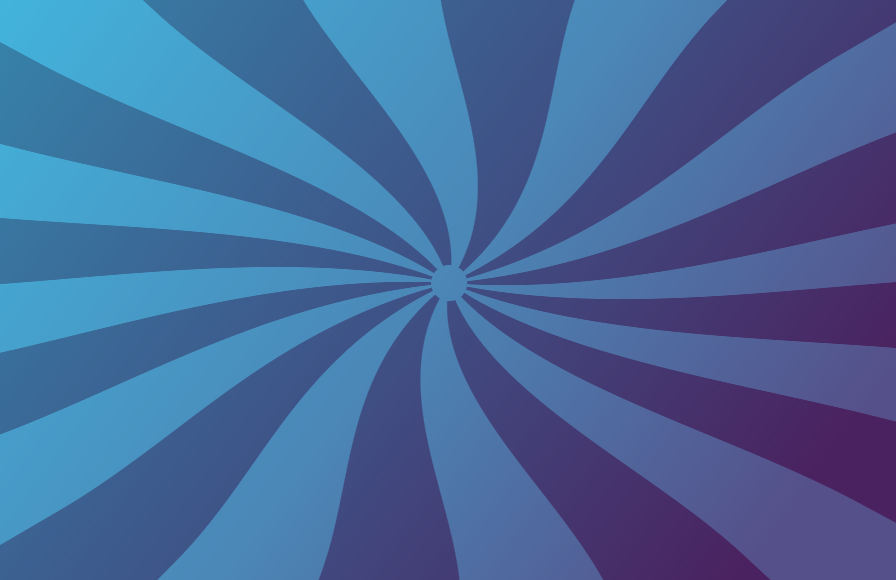
This background is drawn by a Shadertoy shader. Its source:

```glsl
// Twirled sunburst: alternating curved rays around a small hub, over a diagonal cyan to purple gradient.

// Layout, in fractions of the canvas
const vec2  CENTER       = vec2(0.5013, 0.512);
const float HEIGHT_SCALE = 1.157;   // vertical stretch of the twirl space
const float HUB_RADIUS   = 0.0202;  // fraction of the width

// Twirl, in degrees; it fades out at TWIRL_RADIUS
const float RAY_PAIRS    = 12.0;
const float TWIRL_ANGLE  = 22.3;
const float TWIRL_RADIUS = 0.6315;
const float RAY_OFFSET   = 1.2;

// One ray edge is pulled in to make its ray slimmer
const float SLIM_EDGE    = 15.0;
const float SLIM_AMOUNT  = 2.0;

// Gradient along the diagonal: start, middle, end
const vec2  GRADIENT_DIR   = vec2(0.81, -0.59);
const float GRADIENT_START = -0.598;
const float GRADIENT_END   = 0.456;
const vec3  LIGHT_START = vec3(0.259, 0.706, 0.863);
const vec3  LIGHT_MID   = vec3(0.294, 0.525, 0.714);
const vec3  LIGHT_END   = vec3(0.333, 0.314, 0.541);
const vec3  DARK_START  = vec3(0.212, 0.518, 0.667);
const vec3  DARK_MID    = vec3(0.247, 0.310, 0.518);
const vec3  DARK_END    = vec3(0.290, 0.133, 0.373);

vec3 threeStops(vec3 start, vec3 middle, vec3 end, float t) {
    vec3 firstHalf = mix(middle, start, clamp(t / GRADIENT_START, 0.0, 1.0));
    return mix(firstHalf, end, clamp(t / GRADIENT_END, 0.0, 1.0));
}

// Signed distance to the nearest ray edge, positive inside light rays
float rayDistance(vec2 p) {
    float radius = length(p);
    float fade = max(1.0 - radius / TWIRL_RADIUS, 0.0);
    float angle = degrees(atan(p.y, p.x + 1e-6));
    angle += TWIRL_ANGLE * fade * fade - RAY_OFFSET;

    float period = 360.0 / RAY_PAIRS;
    if (abs(angle - SLIM_EDGE) < 0.25 * period) angle += SLIM_AMOUNT;

    float phase = fract(angle / period + 0.25);
    return (0.25 - abs(phase - 0.5)) * radians(period) * radius;
}

// Soft coverage one pixel wide
float coverage(float signedDistance, float pixel) {
    return clamp(signedDistance / pixel + 0.5, 0.0, 1.0);
}

void mainImage(out vec4 fragColor, in vec2 fragCoord) {
    vec2 offset = fragCoord / iResolution.xy - CENTER;
    vec2 p = offset * vec2(1.0, iResolution.y / iResolution.x);
    float pixel = 1.0 / iResolution.x;

    // Rays and hub
    float rays = coverage(rayDistance(offset * vec2(1.0, HEIGHT_SCALE)), 1.3 * pixel);
    float hub = coverage(HUB_RADIUS - length(p), pixel);

    // Diagonal colouring
    float t = dot(p, GRADIENT_DIR);
    vec3 light = threeStops(LIGHT_START, LIGHT_MID, LIGHT_END, t);
    vec3 dark = threeStops(DARK_START, DARK_MID, DARK_END, t);

    fragColor = vec4(mix(dark, light, max(rays, hub)), 1.0);
}
```
